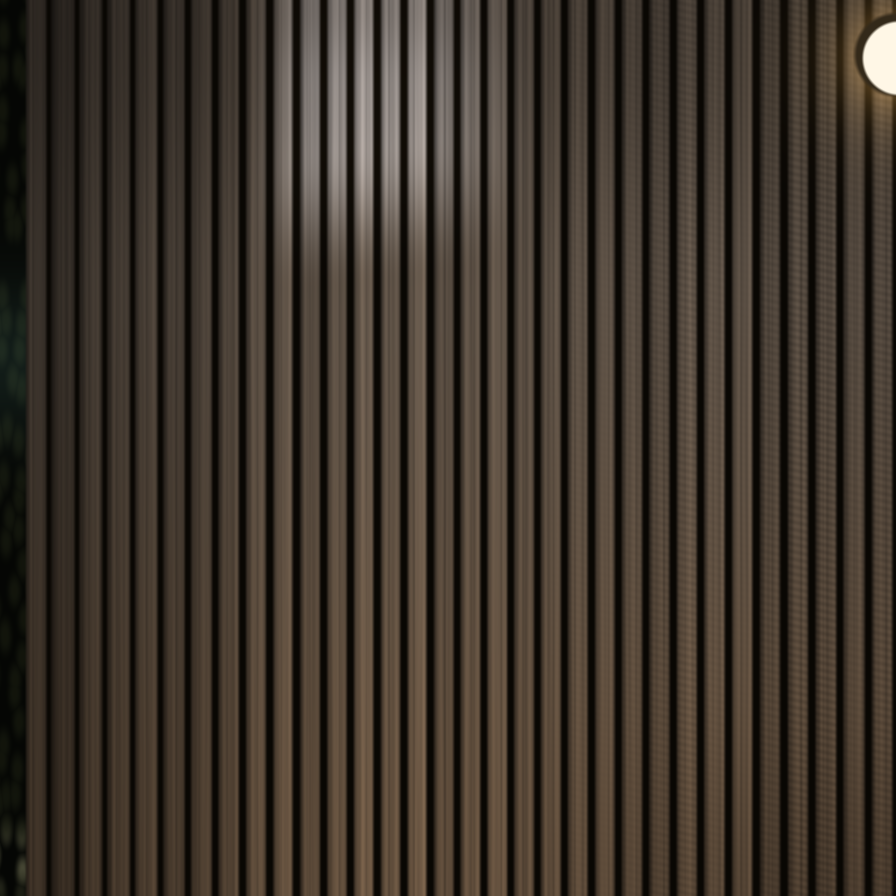
Write a three.js fragment shader that draws this texture.

```glsl
// Dark wall of narrow vertical wood slats with black gaps between them.
// Each slat is one cell of a warped repeat with hashed tone and sine grain;
// a cool light pool, a round lamp and a leafy left border are laid over it.
#define PITCH 0.03053
#define GAP_ORIGIN 0.4805
#define GAP_WIDTH 0.27
#define EDGE_SOFT 0.075
#define GRAIN 0.10
#define WALL_LEFT 0.029
#define LAMP_POS vec2(1.004, 0.935)
#define LAMP_RADIUS 0.041
#define GAP_COLOR vec3(0.052, 0.038, 0.018)
#define WOOD_COLOR vec3(0.365, 0.312, 0.258)
#define SHEEN_COLOR vec3(0.27, 0.28, 0.30)
#define LAMP_COLOR vec3(1.0, 0.97, 0.90)

varying vec2 vUv;

float hash(float n) {
  return fract(sin(n * 127.1 + 3.7) * 4375.85);
}

vec2 hash2(vec2 p) {
  return fract(sin(vec2(dot(p, vec2(127.1, 311.7)), dot(p, vec2(269.5, 183.3)))) * 4375.85);
}

// Distance to the nearest scattered cell point
float cellular(vec2 p) {
  vec2 cell = floor(p);
  float nearest = 2.0;
  for (int j = -1; j <= 1; j++) {
    for (int i = -1; i <= 1; i++) {
      vec2 c = cell + vec2(float(i), float(j));
      nearest = min(nearest, length(c + hash2(c) - p));
    }
  }
  return nearest;
}

// Fine vertical streaks that wander slowly along the slat
float woodGrain(float across, float y, float seed) {
  float sum = 0.0;
  for (int i = 0; i < 4; i++) {
    float k = float(i);
    float phase = 6.283 * hash(seed + k * 17.3);
    float wander = 0.5 * sin(y * (5.0 + 4.0 * k) + phase * 2.0);
    sum += sin(across * (12.0 + 8.0 * k) + phase + wander) / (1.0 + 0.35 * k);
  }
  return sum * 0.5;
}

// Light falling on the wall: dim at the left, brightest near the middle
float wallLight(vec2 uv) {
  float light = mix(0.60, 1.06, smoothstep(0.02, 0.42, uv.x));
  light *= 1.0 - 0.16 * smoothstep(0.60, 0.95, uv.x);
  light *= 1.0 - 0.22 * smoothstep(0.65, 1.0, uv.y);
  light *= 1.0 - 0.14 * smoothstep(0.25, 0.0, uv.y) * smoothstep(0.5, 0.9, uv.x);
  return light;
}

// Soft pool of reflected light at the top with a slanted lower edge
float sheen(vec2 uv) {
  float sides = smoothstep(0.27, 0.36, uv.x) * smoothstep(0.62, 0.44, uv.x);
  float lower = 0.74 + 0.10 * (uv.x - 0.40);
  float body = smoothstep(lower - 0.06, lower + 0.10, uv.y);
  return sides * body * (1.0 - 0.25 * smoothstep(0.90, 1.0, uv.y));
}

vec3 slatWall(vec2 uv) {
  // Gap centres fall on whole numbers, with a slight drift in spacing
  float d = uv.x - GAP_ORIGIN;
  float s = d / PITCH + 0.13 * sin(d * 6.41);
  float id = floor(s);
  float t = s - id;
  float fromGap = min(t, 1.0 - t);
  float halfGap = 0.5 * GAP_WIDTH * mix(0.72, 1.0, smoothstep(0.10, 0.30, uv.x));
  halfGap += 0.025 * (hash(id + 5.0) - 0.5);
  float face = smoothstep(halfGap - EDGE_SOFT, halfGap + EDGE_SOFT, fromGap);

  // Shaded shoulder, shallow groove and thin lit line on each face
  float shoulder = mix(0.68, 1.0, smoothstep(0.16, 0.36, t)) *
                   mix(0.82, 1.0, smoothstep(0.10, 0.24, 1.0 - t));
  float groove = smoothstep(0.07, 0.0, abs(t - 0.36 - 0.3 * hash(id + 21.0)));
  float ridge = smoothstep(0.08, 0.0, abs(t - 0.74));
  float tone = mix(0.90, 1.08, hash(id + 40.0));
  tone *= shoulder * (1.0 - 0.12 * groove + 0.07 * ridge);
  tone *= 1.0 + GRAIN * woodGrain(t, uv.y, id);

  // Fine cross ripple on the right-hand slats
  float rippleMask = smoothstep(0.55, 0.85, uv.x) * hash(id + 9.0);
  tone *= 1.0 + 0.07 * rippleMask * sin(uv.y * 760.0 + t * 5.0);

  float warmth = smoothstep(0.75, 0.0, uv.y);
  vec3 wood = WOOD_COLOR * mix(vec3(0.98, 1.0, 1.04), vec3(1.04, 0.98, 0.91), warmth);
  wood = wood * tone * wallLight(uv) + SHEEN_COLOR * sheen(uv) * tone;
  return mix(GAP_COLOR * (0.7 + 0.5 * sheen(uv)), wood, face);
}

// Blurred dark leaves beyond the wall edge
vec3 foliage(vec2 uv) {
  float leaf = smoothstep(0.65, 0.1, cellular(uv * vec2(60.0, 24.0)));
  float glow = exp(-pow((uv.y - 0.60) / 0.09, 2.0));
  float tip = exp(-pow((uv.y - 0.04) / 0.03, 2.0));
  return vec3(0.02, 0.025, 0.015) + leaf * vec3(0.05, 0.055, 0.03) +
         glow * vec3(0.05, 0.085, 0.08) + leaf * tip * vec3(0.22, 0.21, 0.17);
}

void main() {
  vec3 color = mix(foliage(vUv), slatWall(vUv), smoothstep(-0.002, 0.002, vUv.x - WALL_LEFT));

  // Lamp: warm halo, dark rim, bright disc
  float lamp = length(vUv - LAMP_POS) - LAMP_RADIUS;
  color += vec3(0.30, 0.22, 0.10) * exp(-max(lamp, 0.0) * 28.0);
  float rim = length(vUv - LAMP_POS + vec2(0.004, -0.004)) - LAMP_RADIUS - 0.005;
  color = mix(color, vec3(0.20, 0.16, 0.10), smoothstep(0.003, -0.003, rim));
  color = mix(color, LAMP_COLOR, smoothstep(0.002, -0.002, lamp));
  gl_FragColor = vec4(color, 1.0);
}
```
